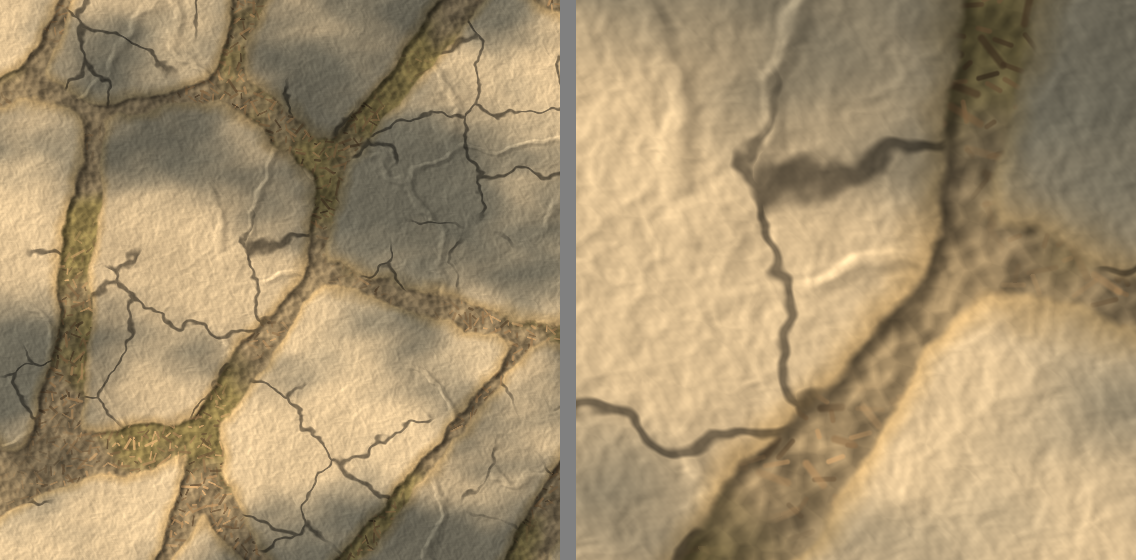
Left: the whole. Right: its middle third, enlarged.
Write a Shadertoy shader that draws this texture.

```glsl
// Weathered flagstones with littered soil joints under soft, dappled evening light.
#define STONE_GRID vec2(3.1, 2.1)
#define JOINT 0.075
#define EDGE_SOFT 0.010
#define GRAIN 80.0
#define RELIEF 0.27
#define SUN_DIR vec2(-0.9, 0.43)
#define STONE_SUN vec3(0.89, 0.77, 0.59)
#define STONE_SHADE vec3(0.42, 0.40, 0.34)
#define SOIL_SUN vec3(0.64, 0.54, 0.39)
#define SOIL_SHADE vec3(0.36, 0.32, 0.25)
#define TWIG_SUN vec3(0.90, 0.70, 0.47)

vec2 hash2(vec2 p) {
    return fract(sin(vec2(dot(p, vec2(127.1, 311.7)), dot(p, vec2(269.5, 183.3)))) * 43758.5);
}

// Layered sines, roughly -1 to 1
float waves(vec2 p) {
    float sum = 0.0, amp = 0.5;
    for (int i = 0; i < 5; i++) {
        sum += amp * sin(p.x + 1.7 * sin(p.y + float(i)));
        p = mat2(1.2, 1.4, -1.4, 1.2) * p + vec2(2.3, 5.1);
        amp *= 0.55;
    }
    return sum;
}

// Cellular noise: distances to the nearest and second nearest point
vec2 cellular(vec2 p) {
    vec2 cell = floor(p), f = p - cell, nearest = vec2(4.0);
    for (int y = -1; y <= 1; y++)
    for (int x = -1; x <= 1; x++) {
        vec2 g = vec2(x, y);
        float d = length(g + hash2(cell + g) - f);
        nearest = d < nearest.x ? vec2(d, nearest.x) : vec2(nearest.x, min(nearest.y, d));
    }
    return nearest;
}

// x: signed distance inside a stone, yz: stone id
vec3 stones(vec2 p) {
    float width = JOINT * (1.0 + 0.9 * waves(p * 4.5 + 3.0));
    width = max(width, 0.018) + 0.013 * waves(p * 55.0);
    p += 0.008 * vec2(waves(p * 12.0), waves(p * 12.0 + 7.0));
    vec2 q = vec2(dot(p, vec2(0.86, -0.5)), dot(p, vec2(0.5, 0.86))) * STONE_GRID + 4.3;
    vec2 cell = floor(q), f = q - cell, home = vec2(0.0), toHome = vec2(9.0);
    for (int y = -1; y <= 1; y++)
    for (int x = -1; x <= 1; x++) {
        vec2 g = vec2(x, y), d = g + 0.05 + 0.9 * hash2(cell + g) - f;
        if (dot(d, d) < dot(toHome, toHome)) { toHome = d; home = g; }
    }
    // Smooth minimum over the borders slightly blunts the corners
    float sum = 0.0;
    for (int y = -2; y <= 2; y++)
    for (int x = -2; x <= 2; x++) {
        vec2 g = home + vec2(x, y), d = g + 0.05 + 0.9 * hash2(cell + g) - f;
        if (x != 0 || y != 0) sum += exp(-55.0 * dot(0.5 * (toHome + d), normalize(d - toHome)));
    }
    return vec3(-log(sum) / 55.0 - width, cell + home);
}

// Fine stone surface height
float grainHeight(vec2 p) {
    vec2 q = p * GRAIN + 0.6 * vec2(waves(p * 70.0), waves(p * 70.0 + 4.0));
    return 0.6 * cellular(q).x + 0.4 * cellular(q * 0.4 + 9.0).x + 0.35 * waves(p * 110.0);
}

// Broken line along ragged cell borders
float fracture(vec2 p, float width) {
    p += 0.14 * vec2(waves(p * 4.0), waves(p * 4.0 + 5.0));
    vec2 d = cellular(p);
    return smoothstep(width, 0.2 * width, d.y - d.x);
}

// Scattered needles: x is coverage, y is tone
vec2 twigs(vec2 p) {
    vec2 cell = floor(p), f = p - cell, result = vec2(0.0);
    for (int y = -1; y <= 1; y++)
    for (int x = -1; x <= 1; x++) {
        vec2 g = vec2(x, y), rnd = hash2(cell + g), more = hash2(cell + g + 57.0);
        vec2 d = f - g - rnd, dir = vec2(cos(6.283 * more.x), sin(6.283 * more.x));
        d -= dir * clamp(dot(d, dir), -0.1 - 0.4 * more.y, 0.1 + 0.4 * more.y);
        float cover = smoothstep(0.13, 0.04, length(d));
        if (cover > result.x) result = vec2(cover, rnd.y);
    }
    return result;
}

void mainImage(out vec4 fragColor, in vec2 fragCoord) {
    vec2 p = fragCoord / iResolution.y;
    vec3 stone = stones(p);
    vec2 rnd = hash2(stone.yz), shift = rnd * 20.0;
    float stoneMask = smoothstep(-EDGE_SOFT, EDGE_SOFT, stone.x);
    float sunSide = smoothstep(-0.015, 0.015, stones(p + SUN_DIR * 0.009).x);

    // Dappled light
    float sun = smoothstep(-0.62, 0.5, waves(p * vec2(4.2, 6.5) + vec2(1.0, 2.6)));

    // Stone: grain, dark cracks, pale ledges and lit rims
    float slope = grainHeight(p) - grainHeight(p + SUN_DIR * 0.004);
    vec3 stoneCol = mix(STONE_SHADE, STONE_SUN, sun) * (0.95 + 0.08 * rnd.x + 0.05 * waves(p * 22.0));
    stoneCol *= 1.0 + RELIEF * clamp(slope, -0.9, 0.8);
    float crack = fracture(p * 5.5 + shift, 0.05) * smoothstep(0.05, 0.3, waves(p * 5.0 + shift.yx));
    float ledge = fracture(p * 4.0 - shift, 0.06) * smoothstep(0.0, 0.4, waves(p * 5.0 - shift));
    float ledgeShade = fracture((p + SUN_DIR * 0.008) * 4.0 - shift, 0.09) * smoothstep(0.0, 0.4, waves(p * 5.0 - shift));
    stoneCol *= (1.0 - 0.45 * crack) * (1.0 - 0.16 * ledgeShade) * (1.0 + 0.22 * ledge);
    stoneCol *= 1.0 + 0.12 * (1.0 - sunSide);
    stoneCol = mix(stoneCol, stoneCol * vec3(0.9, 0.86, 0.77), smoothstep(0.06, 0.0, stone.x));

    // Soil: clods, moss and needles
    float clods = cellular(p * 75.0).x - cellular((p + SUN_DIR * 0.005) * 75.0).x;
    vec3 soilCol = mix(SOIL_SHADE, SOIL_SUN, 0.1 + 0.8 * sun);
    soilCol *= 1.0 + 0.4 * clods + 0.2 * waves(p * 80.0);
    soilCol = mix(soilCol, soilCol * vec3(0.92, 0.94, 0.78), smoothstep(-0.2, 0.4, waves(p * 7.0 + 11.0)));
    float litterPatch = smoothstep(-0.5, 0.2, waves(p * 8.0 + 5.0));
    for (int i = 0; i < 2; i++) {
        vec2 litter = twigs(p * (58.0 - 20.0 * float(i)) + 13.0 * float(i));
        vec3 twigCol = TWIG_SUN * mix(0.5, 1.0, sun) * mix(0.4, 1.1, litter.y);
        soilCol = mix(soilCol, twigCol, 0.7 * litter.x * litterPatch);
    }
    soilCol *= 1.0 - 0.4 * sunSide;

    fragColor = vec4(mix(soilCol, stoneCol, stoneMask), 1.0);
}
```
